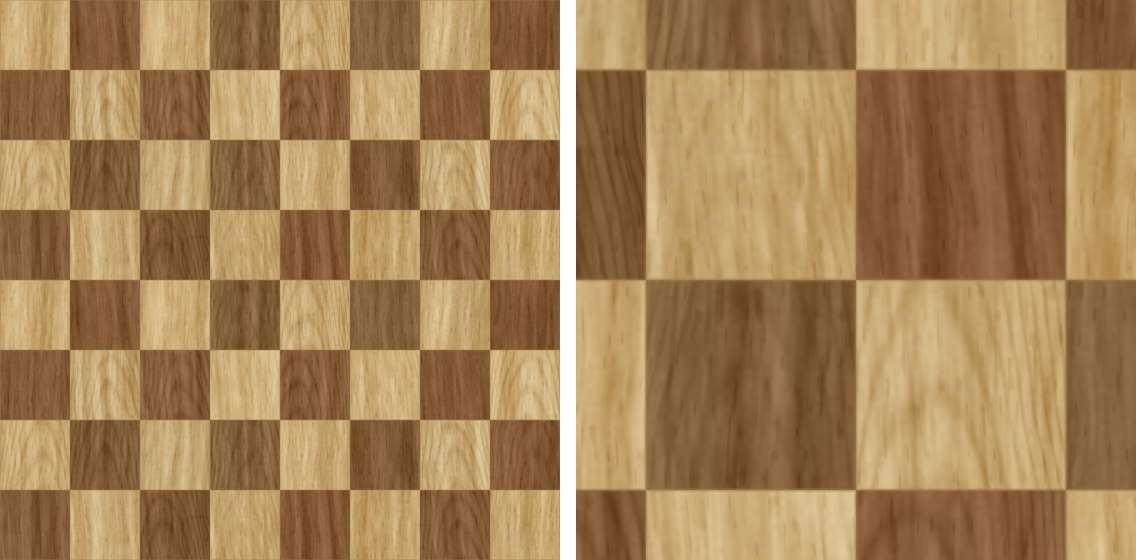
Left: the whole. Right: its middle third, enlarged.
Give the GLSL for this pattern, as a Shadertoy shader.

```glsl
// Checkerboard of light and dark wood veneer tiles with vertical grain.

float hash(vec2 p) {
    return fract(sin(dot(p, vec2(12.9898, 78.233))) * 43758.5453);
}

float noise(vec2 p) {
    vec2 i = floor(p), f = fract(p);
    f = f * f * (3.0 - 2.0 * f);
    return mix(mix(hash(i), hash(i + vec2(1, 0)), f.x),
               mix(hash(i + vec2(0, 1)), hash(i + vec2(1, 1)), f.x), f.y);
}

// Tone of the veneer, around 0.5; p spans one tile
float woodGrain(vec2 p, vec2 id) {
    vec2 seed = floor(90.0 * vec2(hash(id + 3.1), hash(id + 7.7)));
    float lean = (hash(id + 1.3) - 0.5) * 0.16;
    vec2 q = p - 0.5;
    q.x += lean * q.y + 0.035 * (noise(p * vec2(2.0, 3.0) + seed) - 0.5);

    // Streaks from broad bands to fine fibres
    float streaks = 0.40 * noise(q * vec2(8.0, 0.6) + seed)
                  + 0.33 * noise(q * vec2(21.0, 1.3) + seed + 17.0)
                  + 0.27 * noise(q * vec2(42.0, 5.0) + seed + 41.0);
    float tone = 0.5 + 1.25 * (streaks - 0.5);

    // Nested arches of growth rings on some tiles
    float x = q.x + (hash(id + 5.9) - 0.5) * 0.5;
    float rings = 0.5 + 0.5 * sin(38.0 * (0.35 * q.y + 2.6 * x * x)
                                  + 3.0 * noise(q * vec2(5.0, 2.0) + seed));
    float arched = smoothstep(0.45, 0.6, hash(id + 9.2));
    tone -= arched * 0.26 * (rings * rings * rings - 0.3);

    // Short dark pores and fine mottling
    tone -= 0.22 * smoothstep(0.74, 0.95, noise(q * vec2(48.0, 9.0) + seed + 63.0));
    return tone + 0.12 * (noise(p * 34.0 + seed) - 0.5);
}

void mainImage(out vec4 fragColor, in vec2 fragCoord) {
    // Eight tiles each way; veneers recur every four rows
    vec2 grid = 8.0 * fragCoord / iResolution.xy;
    vec2 cell = floor(grid), p = fract(grid);
    vec2 id = vec2(cell.x, mod(cell.y, 4.0));
    float isLight = mod(cell.x + cell.y, 2.0);

    float tone = woodGrain(p, id) + 0.14 * (hash(id + 2.4) - 0.5);
    vec3 darkWood = mix(vec3(0.41, 0.26, 0.12), vec3(0.61, 0.46, 0.31), tone);
    vec3 lightWood = mix(vec3(0.69, 0.54, 0.31), vec3(0.88, 0.79, 0.61), tone);
    vec3 color = mix(darkWood, lightWood, isLight);

    // Bands drifting between reddish and olive
    float hue = 0.6 * hash(id + 4.6) + 0.4 * noise(vec2(p.x * 4.0, p.y * 0.5) + 11.0 * id) - 0.5;
    color += hue * mix(vec3(0.035, -0.035, -0.01), vec3(0.02, -0.015, -0.04), isLight);

    // Soft joint between tiles
    vec2 toEdge = 0.5 - abs(p - 0.5);
    float width = max(0.014, 8.0 / iResolution.y);
    float joint = 1.0 - smoothstep(0.0, width, min(toEdge.x, toEdge.y));
    color = mix(color, vec3(0.62, 0.48, 0.31), 0.6 * joint);

    fragColor = vec4(color, 1.0);
}
```
